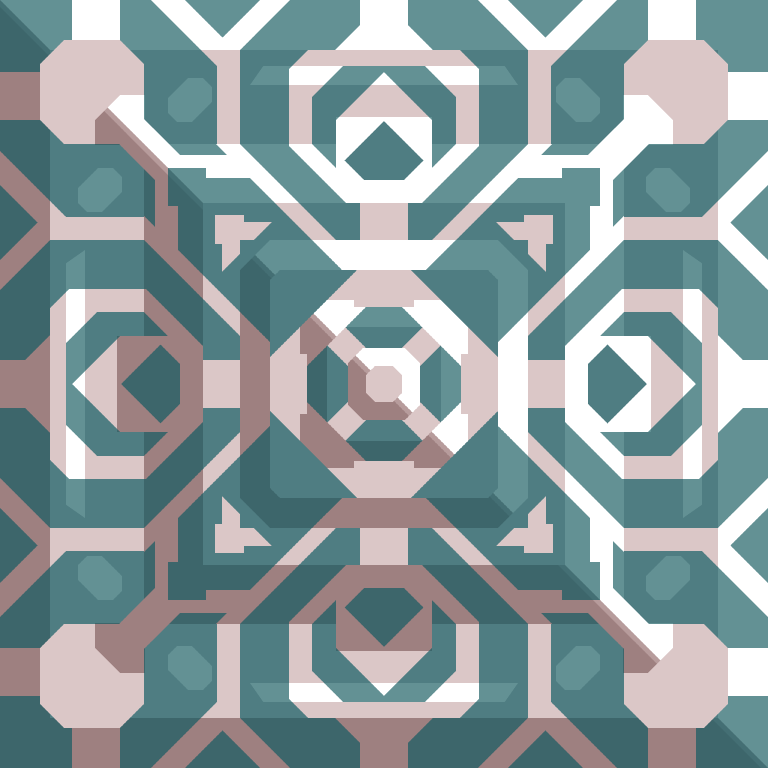
Write a WebGL 2 fragment shader that draws this pattern.

```glsl
#version 300 es
precision highp float;
// Eightfold relief ornament: pale interlaced bands over teal tiles.
// One folded wedge defines the bands and bevels; light falls from the upper
// right, so bevels turn bright or dark across the falling diagonal.
uniform vec2 u_resolution;
out vec4 fragColor;

bool within(float v, float lo, float hi) { return v >= lo && v < hi; }

// r: distance along the main axis, l: lateral offset, 384 = half the canvas.
bool isBand(float r, float l) {
  float sum = r + l, dif = r - l;

  // Central medallion, its four tiles and the square around it
  if (r < 114.0) {
    bool core = r < 36.0 && sum < 57.0;
    bool tile = r < 77.0 && dif > 18.0 && sum < 95.0;
    return core || (sum < 141.0 && !tile);
  }
  if (r < 144.0) return dif > 72.0;

  // Connectors, diagonal straps and corner triangles
  bool band = r < 181.0 && l < 24.0;
  band = band || (r < 240.0 && within(dif, 72.0, 96.0));
  band = band || (r < 169.0 && sum > 274.0 && (r < 162.0 || l > 140.0));

  // Side medallion: outer ring and pointed inset with a dark gem
  bool outer = r > 181.0 && l < 95.0 && dif > 143.0
    && (sum < 383.0 || (r < 334.0 && sum < 410.0));
  bool inner = l < 72.0 && r < 318.0 && sum < 359.0 && dif > 168.0;
  bool gem = r > 204.0 && dif > 184.0 && sum < 263.0;
  band = band || (outer && !inner);
  band = band || (inner && l < 48.0 && sum < 312.0 && !gem);
  band = band || (r > 359.0 && l < 24.0);

  // Square frame, upright straps and the forks at the border
  band = band || (within(r, l > 178.0 ? 216.0 : 206.0, 229.0) && dif < 96.0);
  band = band || (within(l, 144.0, 167.0) && within(r, 240.0, 335.0));
  band = band || (within(sum, 478.0, 508.0) && dif > 151.0);
  band = band || (within(dif, 151.0, 185.0) && sum > 478.0);

  // Corner octagon, its diagonal arm and stems
  vec2 node = abs(vec2(r, l) - 292.0);
  band = band || (max(node.x, node.y) < 52.0 && node.x + node.y < 80.0);
  band = band || (dif < 25.0 && within(sum, 432.0, 553.0));
  return band || (r > 343.0 && within(l, 264.0, 312.0));
}

bool isBevel(float r, float l) {
  float sum = r + l, dif = r - l;
  if (r < 114.0) {
    bool core = r < 18.0 && sum < 27.0;
    bool collar = r < 36.0 && sum < 57.0 && !core;
    bool tileEdge = within(r, 57.0, 77.0) && dif > 18.0 && sum < 95.0;
    bool ring = within(sum, 95.0, 141.0) && (r < 77.0 || (r < 84.0 && l > 30.0));
    return collar || tileEdge || ring || sum > 218.0;
  }
  if (r < 144.0) return sum < 258.0;
  bool arm = r < 289.0 && sum < 553.0 && (l > 239.0 || (dif < 25.0 && sum > 432.0));
  bool inset = l < 48.0 && within(r, 240.0, 267.0);
  vec2 node = abs(vec2(r, l) - 292.0);
  bool border = r > 334.0 && !(r < 344.0 && node.x + node.y < 80.0);
  return within(r, 181.0, 240.0) || arm || inset || border;
}

// Raised bars and small lozenges that stay bright on every side
bool isGlint(float r, float l) {
  bool bar = within(r, 299.0, 318.0) && l + 0.7 * (r - 299.0) < 134.0;
  vec2 d = vec2(r - 284.0, l - 194.0);
  bool lozenge = max(abs(d.x), abs(d.y)) < 22.0
    && abs(d.x + d.y) < 24.0 && abs(d.x - d.y) < 35.0;
  return bar || lozenge;
}

vec3 ornament(vec2 p) {
  float r = max(abs(p.x), abs(p.y)), l = min(abs(p.x), abs(p.y));
  bool band = isBand(r, l);
  float side = p.x + p.y;
  float tone = 0.0;
  if (isBevel(r, l)) tone = side > 0.0 ? 1.0 : (side > -7.0 ? -0.6 : -1.0);
  bool gem = within(r, 204.0, 263.0) && r - l > 184.0 && r + l < 263.0;
  if (gem) tone = min(tone, 0.0);
  if (isGlint(r, l)) tone = 1.0;

  vec3 mid = band ? vec3(0.86, 0.78, 0.78) : vec3(0.31, 0.49, 0.51);
  vec3 lit = band ? vec3(1.0) : vec3(0.39, 0.57, 0.58);
  vec3 shade = band ? vec3(0.62, 0.50, 0.50) : vec3(0.24, 0.40, 0.42);
  return mix(mid, tone > 0.0 ? lit : shade, abs(tone));
}

void main() {
  // Average a 3 by 3 grid of samples for smooth edges
  vec3 color = vec3(0.0);
  for (int i = 0; i < 9; i++) {
    vec2 offset = (vec2(i % 3, i / 3) - 1.0) / 3.0;
    vec2 uv = (gl_FragCoord.xy + offset) / u_resolution;
    color += ornament((uv - 0.5) * 768.0);
  }
  fragColor = vec4(color / 9.0, 1.0);
}
```
